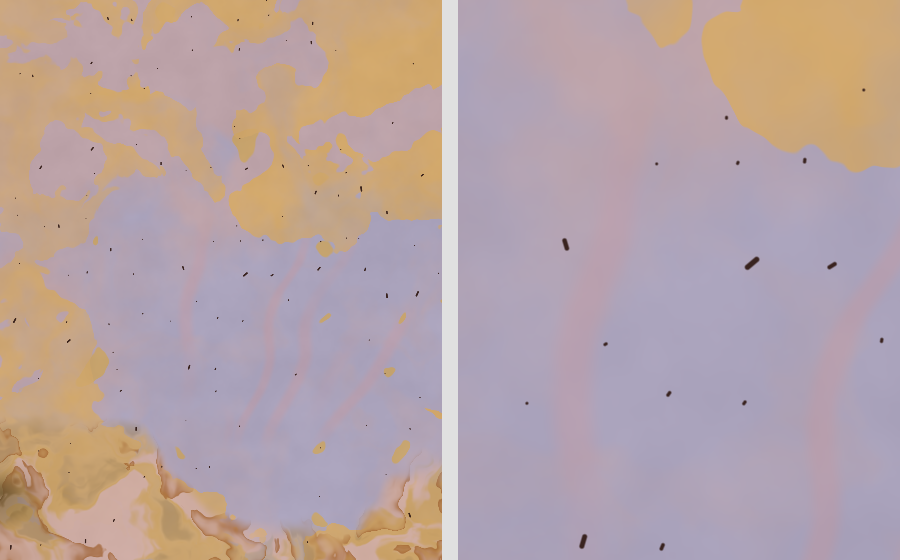
Left, the full canvas; right, a detail of the centre.
A Shadertoy shader for this texture:

```glsl
// Weathered lavender film with torn ochre patches, rosy veins and dark specks.
// Warped value noise plus broad bias shapes cuts the patches; folded noise
// contours make the wrinkled brown crust along the lower edge.

#define LAVENDER vec3(0.668, 0.640, 0.738)
#define MAUVE vec3(0.738, 0.636, 0.660)
#define OCHRE vec3(0.822, 0.658, 0.420)
#define YELLOW vec3(0.795, 0.645, 0.385)
#define CREAM vec3(0.810, 0.675, 0.640)
#define OLIVE vec3(0.590, 0.460, 0.250)
#define RUST vec3(0.620, 0.370, 0.170)
#define SPECK vec3(0.200, 0.110, 0.090)
#define PATCH_FREQ 8.5
#define PATCH_EDGE 0.014
#define FLAKE_CELL 0.13
#define SPECK_CELL 0.045

vec2 hash(vec2 p) {
    vec3 q = fract(p.xyx * vec3(0.1031, 0.1030, 0.0973));
    q += dot(q, q.yzx + 33.33);
    return fract((q.xx + q.yz) * q.zy);
}

float noise(vec2 p) {
    vec2 i = floor(p), f = fract(p);
    f = f * f * f * (f * (f * 6.0 - 15.0) + 10.0);
    return mix(mix(hash(i).x, hash(i + vec2(1, 0)).x, f.x),
               mix(hash(i + vec2(0, 1)).x, hash(i + vec2(1, 1)).x, f.x), f.y);
}

float fbm(vec2 p) {
    float sum = 0.0, amp = 0.55;
    for (int i = 0; i < 4; i++) {
        sum += amp * noise(p);
        p = mat2(1.6, 1.2, -1.2, 1.6) * p + 17.3;
        amp *= 0.475;
    }
    return sum;
}

float blob(vec2 p, vec2 centre, vec2 radius) {
    vec2 q = (p - centre) / radius;
    return exp(-dot(q, q));
}

mat2 rotation(float a) { return mat2(cos(a), sin(a), -sin(a), cos(a)); }

// Positive where the ochre coat survives, negative where lavender shows
float patchField(vec2 p, vec2 warp) {
    vec2 basin = (p - vec2(0.44, 0.37)) / vec2(0.28, 0.32);
    basin.x += (p.y - 0.37) * 1.5;
    float bias = -0.13 - 0.42 * (1.0 - smoothstep(0.75, 1.1, length(basin)));
    float ridge = mix(0.83, 0.62, smoothstep(0.24, 0.44, p.x))
                + 0.09 * smoothstep(0.62, 0.78, p.x);
    float across = (p.y - ridge) / 0.05;
    bias += 0.68 * exp(-across * across);
    vec2 strip = rotation(0.51) * (p - vec2(0.21, 0.73));
    bias += 0.40 * blob(strip, vec2(0), vec2(0.14, 0.016));
    bias += 0.45 * blob(p, vec2(0.62, 0.93), vec2(0.18, 0.13));
    bias += 0.33 * blob(p, vec2(0.06, 0.46), vec2(0.11, 0.26));
    bias += 0.35 * blob(p, vec2(0.05, 0.98), vec2(0.10, 0.06));
    bias -= 0.30 * blob(p, vec2(0.34, 0.88), vec2(0.12, 0.09));
    bias -= 0.50 * blob(p, vec2(0.72, 0.37), vec2(0.16, 0.17));
    return bias + 1.5 * (fbm(p * PATCH_FREQ + warp * 2.2 + 4.7) - 0.5);
}

// Loose ragged flakes, one per chosen cell
float flakes(vec2 p, vec2 warp) {
    vec2 q = p / FLAKE_CELL + 0.6 * warp, id = floor(q);
    vec2 h = hash(id + 31.0), k = hash(id + 87.0);
    vec2 d = rotation(6.28 * k.x) * (fract(q) - 0.35 - 0.3 * h);
    d.y = abs(d.y + 1.5 * d.x * d.x) * (1.0 + 1.4 * k.y);
    float r = mix(0.07, 0.31, h.y * h.y);
    return step(h.x, 0.45) * smoothstep(-0.014, 0.014, r - length(d));
}

// Small dark dots and a few short rods
float specks(vec2 p) {
    vec2 q = p / SPECK_CELL, id = floor(q);
    vec2 h = hash(id + 11.0), k = hash(id + 53.0);
    vec2 d = rotation(1.1 + 1.5 * k.x) * (fract(q) - 0.2 - 0.6 * k) * SPECK_CELL;
    float big = h.y * h.y * h.y;
    d.x -= clamp(d.x, -0.0036 * big, 0.0036 * big);
    float r = mix(0.0006, 0.0014, big);
    return step(h.x, 0.28) * (1.0 - smoothstep(r - 0.0005, r + 0.0009, length(d)));
}

// Slanting rosy streaks below the middle
float veins(vec2 p) {
    float sum = 0.0;
    for (int i = 0; i < 6; i++) {
        float n = float(i);
        vec2 h = hash(vec2(n, 7.0));
        float x = 0.34 + 0.065 * n + 0.02 * h.x + (0.05 + 0.12 * n) * (p.y - 0.38);
        x += 0.035 * (noise(vec2(p.y * 9.0, n * 5.0)) - 0.5);
        float w = 0.007 + 0.008 * h.y;
        float fade = smoothstep(0.1, 0.6, noise(vec2(p.y * 6.0, n * 3.0 + 40.0)));
        sum = max(sum, fade * (1.0 - smoothstep(w * 0.3, w * 1.6, abs(p.x - x))));
    }
    return sum * smoothstep(0.18, 0.27, p.y) * (1.0 - smoothstep(0.52, 0.64, p.y));
}

void mainImage(out vec4 fragColor, in vec2 fragCoord) {
    vec2 p = fragCoord / iResolution.y;
    vec2 warp = vec2(fbm(p * 9.0), fbm(p * 9.0 + 60.0)) - 0.5;
    float cloud = fbm(p * 5.0 + 20.0), shade = fbm(p * 13.0 + warp * 2.5 + 140.0);
    float rim = 0.04 + 0.19 * (1.0 - smoothstep(0.2, 0.5, p.x)) + 0.14 * smoothstep(0.6, 0.76, p.x);

    // Lavender ground, rosier toward the top and the left
    float rosy = smoothstep(0.48, 0.74, p.y + 0.5 * (cloud - 0.5))
               + 0.7 * (1.0 - smoothstep(0.10, 0.32, p.x)) + 1.2 * (shade - 0.46);
    vec3 col = mix(LAVENDER, MAUVE, clamp(rosy, 0.0, 1.0));
    col = mix(col, vec3(0.740, 0.615, 0.665), 0.6 * veins(p));

    // Ochre coat of uneven thickness and loose flakes
    float field = patchField(p, warp) + 0.45 * smoothstep(-0.04, 0.06, rim - p.y);
    float coat = smoothstep(-PATCH_EDGE, PATCH_EDGE, field);
    float opacity = mix(0.5, 1.0, smoothstep(0.25, 0.70, 0.5 * (cloud + shade) + 0.25 * (p.x - 0.3)));
    col = mix(col, YELLOW, 0.85 * flakes(p, warp));
    col = mix(col, OCHRE, coat * opacity);

    // Wrinkled crust: fades on one side of each fold, sharp on the other
    float crust = smoothstep(-0.015, 0.035, rim - p.y + 0.22 * (cloud - 0.5));
    float fold = fbm(p * vec2(13.0, 7.0) + warp * 2.0 + 90.0) - 0.5;
    float wrinkle = smoothstep(-0.010, 0.006, fold) * exp(-max(fold, 0.0) * 14.0);
    vec3 stain = mix(OCHRE * 0.96, CREAM, smoothstep(0.50, 0.64, shade));
    stain = mix(stain, OLIVE, 0.75 * (1.0 - smoothstep(0.30, 0.44, shade)));
    stain = mix(stain, RUST, 0.8 * wrinkle);
    stain = mix(stain, OLIVE * 0.6, 0.8 * blob(p, vec2(0.0, 0.11), vec2(0.05, 0.04)));
    float cover = max(mix(0.5, 0.95, smoothstep(0.40, 0.52, shade + 0.4 * warp.x)), wrinkle);
    col = mix(col, stain, crust * cover);

    // Faint mottling, then specks on top
    col += 0.03 * (fbm(p * 26.0) - 0.5) + 0.03 * (cloud - 0.5);
    col = mix(col, SPECK, 0.95 * specks(p));
    fragColor = vec4(col, 1.0);
}
```
